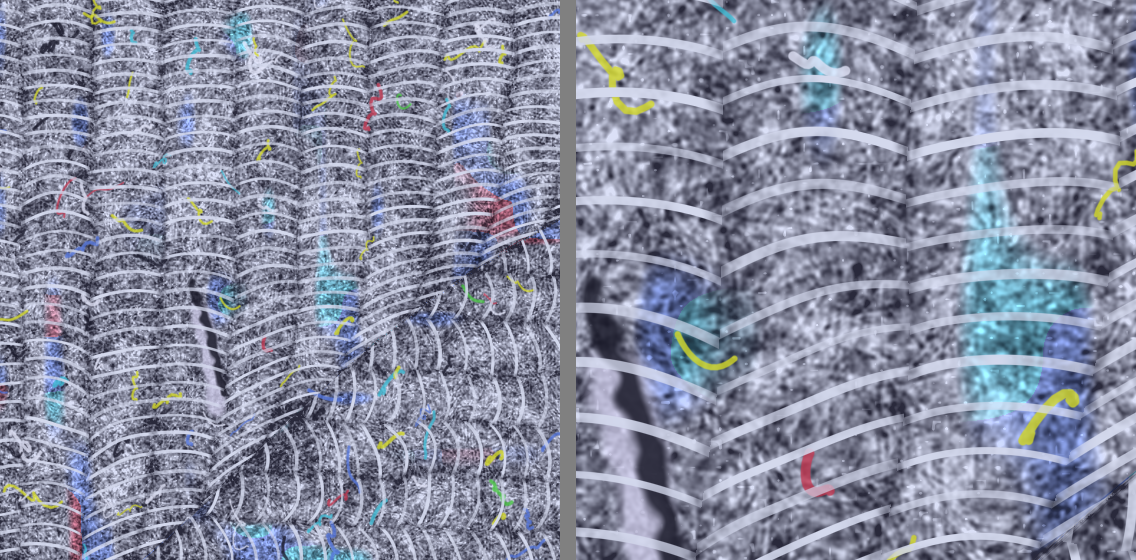
Left, the full canvas; right, a detail of the centre.
Reproduce this texture procedurally as a WebGL 2 fragment shader.

```glsl
#version 300 es
precision highp float;
uniform vec2 u_resolution;
out vec4 fragColor;

float hash(vec2 p) {
  return fract(sin(dot(p, vec2(127.1, 311.7))) * 43758.5453);
}

float noise(vec2 p) {
  vec2 i = floor(p), f = fract(p);
  f = f * f * (3.0 - 2.0 * f);
  return mix(mix(hash(i), hash(i + vec2(1, 0)), f.x),
             mix(hash(i + vec2(0, 1)), hash(i + vec2(1, 1)), f.x), f.y);
}

mat2 rotation(float a) {
  return mat2(cos(a), sin(a), -sin(a), cos(a));
}

float segment(vec2 p, vec2 a, vec2 b) {
  vec2 ab = b - a;
  return length(p - a - ab * clamp(dot(p - a, ab) / dot(ab, ab), 0.0, 1.0));
}

// Height of the fold that parts the upright ribs from the lying ones
float foldHeight(float x) {
  return -0.17 + 0.78 * x + 0.035 * sin((x - 0.43) * 5.5);
}

// Matted hair: thin stretched noise laid in several directions
float fibres(vec2 p) {
  vec2 warped = p + 0.012 * vec2(noise(p * 28.0), noise(p * 28.0 + 40.0));
  float sum = 0.0;
  for (float i = 0.0; i < 5.0; i++) {
    vec2 q = rotation(i * 0.63 + 0.3) * warped;
    sum += noise(q * vec2(55.0, 330.0) + i * 19.0) - 0.5;
  }
  return sum * 0.38 + (noise(p * 390.0) - 0.5) * 0.3;
}

// Stitch coverage; q.x counts ribs and q.y counts rows
float stitches(vec2 q, vec2 ribStep, vec2 rowStep, float arch, float zigzag, float px) {
  float rib = floor(q.x), across = fract(q.x) - 0.5;
  float side = mod(rib, 2.0) * 2.0 - 1.0;
  float row = q.y - arch * (1.0 - 4.0 * across * across) - side * zigzag * across
            + 0.3 * (hash(vec2(rib, 3.0)) - 0.5);
  float slope = 8.0 * arch * across - side * zigzag;
  float d = abs(fract(row) - 0.5) / length(rowStep + slope * ribStep) * px;
  vec2 id = vec2(rib, floor(row));
  float width = 0.0019 + 0.0011 * hash(id);
  float cover = 1.0 - smoothstep(width - 0.6 * px, width + 0.9 * px, d);
  float ends = 1.0 - 0.6 * smoothstep(0.4, 0.5, abs(across));
  return cover * ends * (0.65 + 0.35 * hash(id + 7.0));
}

vec3 yarnColor(float h) {
  if (h < 0.28) return vec3(0.83, 0.85, 0.16);
  if (h < 0.40) return vec3(0.25, 0.74, 0.84);
  if (h < 0.54) return vec3(0.33, 0.46, 0.86);
  if (h < 0.62) return vec3(0.76, 0.22, 0.32);
  if (h < 0.66) return vec3(0.30, 0.78, 0.28);
  if (h < 0.88) return vec3(0.88, 0.89, 0.97);
  return vec3(0.10, 0.10, 0.17);
}

// Curly scraps of yarn, at most one to a cell
vec3 addYarn(vec3 color, vec2 p, float scale, float seed, float px) {
  vec2 cell = floor(p * scale);
  for (int k = 0; k < 9; k++) {
    vec2 id = cell + vec2(k % 3 - 1, k / 3 - 1);
    if (hash(id + seed) > 0.55) continue;
    vec2 center = id + vec2(hash(id + seed + 1.3), hash(id + seed + 2.7));
    float angle = 1.57 + 2.6 * (hash(id + seed + 4.1) - 0.5);
    float size = mix(0.2, 0.65, hash(id + seed + 5.9));
    float curl = mix(0.02, 0.09, hash(id + seed + 6.2));
    float turns = mix(3.0, 15.0, hash(id + seed + 8.4));
    vec2 previous = center;
    float d = 9.0;
    for (int i = 0; i < 17; i++) {
      float t = float(i) / 16.0;
      vec2 point = center + vec2(cos(angle), sin(angle)) * (t - 0.5) * size
                 + curl * vec2(cos(t * turns), sin(t * turns * 1.3 + angle));
      if (i > 0) d = min(d, segment(p * scale, previous, point));
      previous = point;
    }
    float width = mix(0.0012, 0.0034, hash(id + seed + 9.6));
    float cover = 1.0 - smoothstep(width - px, width + px, d / scale);
    color = mix(color, yarnColor(hash(id + seed + 11.0)), 0.8 * cover);
  }
  return color;
}

void main() {
  vec2 p = gl_FragCoord.xy / u_resolution;
  float px = 1.0 / u_resolution.y;
  float above = p.y - foldHeight(p.x);
  float upper = smoothstep(-0.004, 0.004, above);
  float roll = exp(-max(above, 0.0) / 0.12);
  vec2 sway = vec2(noise(p * 9.0), noise(p * 9.0 + 30.0)) - 0.5;

  // Rib and row coordinates on both sides of the fold
  float y = p.y - 0.1 * roll;
  vec2 upright = vec2((p.x - 0.04 + 0.06 * roll) / 0.125, 22.6 * y + 8.0 * y * y);
  vec2 lying = vec2((p.y + 0.05 * p.x) / 0.094, 24.0 * p.x + 2.0 * p.y);
  upright += sway * vec2(0.15, 0.6);
  lying += sway * vec2(0.25, 0.7);
  float sag = 1.0 - smoothstep(0.2, 0.6, p.y - 0.2 * p.x);
  float threadUp = stitches(upright, vec2(dFdx(upright.x), dFdy(upright.x)),
    vec2(dFdx(upright.y), dFdy(upright.y)), mix(0.42, 0.25, sag), 0.9 * sag, px);
  float threadLying = stitches(lying, vec2(dFdx(lying.x), dFdy(lying.x)),
    vec2(dFdx(lying.y), dFdy(lying.y)), 0.3, 0.5, px);

  // Felt tone: hair, mottling, dark seams and the shadow of the fold
  float across = abs(fract(mix(lying.x, upright.x, step(0.0, above))) - 0.5) * 2.0;
  vec2 grain = mix(vec2(8.0, 26.0), vec2(26.0, 8.0), upper);
  float blotch = noise(p * grain) * 0.6 + noise(p * 45.0) * 0.4;
  float tone = 0.46 + fibres(p) + 0.5 * (blotch - 0.5);
  tone += 0.07 - 0.25 * pow(across, 4.0) * (0.4 + blotch);
  tone -= 0.3 * exp(-abs(above) / mix(0.035, 0.018, upper));
  tone += 0.3 * smoothstep(0.86, 0.97, noise(p * 260.0 + 9.0));
  vec3 color = mix(vec3(0.16, 0.16, 0.23), vec3(0.86, 0.88, 0.97), clamp(tone, 0.0, 1.0));

  // Faint smears of dyed fibre
  float smear = smoothstep(0.72, 0.92, noise(p * grain * 0.8 + 61.0));
  vec3 dye = yarnColor(0.3 + 0.33 * noise(p * 11.0 + 17.0));
  color = mix(color, dye * (0.5 + tone), 0.5 * smear);

  // Torn slit with a pale tuft beside it
  vec2 torn = p + 0.03 * sway + 0.008 * (noise(p * 70.0) - 0.5);
  float slit = segment(torn, vec2(0.34, 0.5), vec2(0.4, 0.3));
  float tuft = segment(torn, vec2(0.35, 0.45), vec2(0.39, 0.27));
  color = mix(color, vec3(0.84, 0.83, 0.95), 0.75 * (1.0 - smoothstep(0.008, 0.024, tuft)));
  color = mix(color, vec3(0.09, 0.09, 0.15), 0.85 * (1.0 - smoothstep(0.003, 0.01, slit)));

  // Loose yarn, then the stitching over it
  color = addYarn(color, p, 7.0, 3.0, px);
  color = addYarn(color, p, 11.0, 57.0, px);
  float thread = mix(threadLying, threadUp, upper) * (0.8 + 0.35 * noise(p * 60.0));
  color = mix(color, vec3(0.83, 0.85, 0.93), clamp(thread, 0.0, 1.0));
  fragColor = vec4(color, 1.0);
}
```
